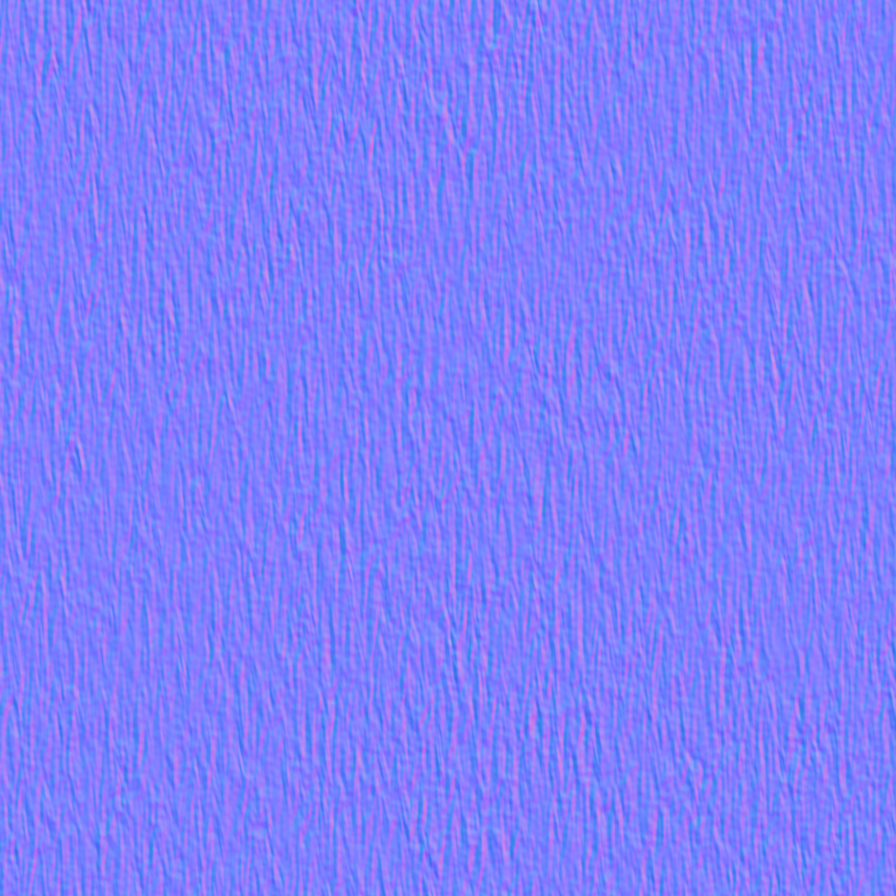
Reproduce this texture map procedurally as a WebGL 2 fragment shader.

```glsl
#version 300 es
precision highp float;
// Tangent-space normal map of fine vertical wood grain.
// A height field of stretched, staggered gradient noise is
// differentiated by central differences and packed as a colour.

uniform vec2 u_resolution;
out vec4 outColor;

// Random unit gradient for a lattice cell
vec2 cellGradient(vec2 cell) {
    uvec2 q = uvec2(ivec2(cell) + 4096);
    uint h = q.x * 1597334677u ^ q.y * 3812015801u;
    h = (h ^ (h >> 15)) * 2246822519u;
    h = (h ^ (h >> 13)) * 3266489917u;
    h ^= h >> 16;
    float angle = 6.28319 * float(h & 65535u) / 65536.0;
    return vec2(cos(angle), sin(angle));
}

float gradientNoise(vec2 p) {
    vec2 cell = floor(p);
    vec2 f = p - cell;
    vec2 blend = f * f * f * (f * (f * 6.0 - 15.0) + 10.0);
    float a = dot(cellGradient(cell), f);
    float b = dot(cellGradient(cell + vec2(1, 0)), f - vec2(1, 0));
    float c = dot(cellGradient(cell + vec2(0, 1)), f - vec2(0, 1));
    float d = dot(cellGradient(cell + vec2(1, 1)), f - vec2(1, 1));
    return mix(mix(a, b, blend.x), mix(c, d, blend.x), blend.y);
}

float grainHeight(vec2 p) {
    // Slight sideways wander, and fibre ends staggered along the grain
    vec2 w = p;
    w.x += 0.0025 * gradientNoise(p * vec2(7.0, 11.0) + 31.0);
    w.x += 0.0016 * gradientNoise(p * vec2(55.0, 26.0) + 57.0);
    w.y += 0.035 * gradientNoise(p * vec2(58.0, 9.0) + 97.0);

    // Long grooves, main fibres and fine fibres, each leaning a little
    float height = 0.0010 * gradientNoise(vec2(w.x + 0.02 * w.y, w.y) * vec2(92.0, 11.0) + 11.0);
    height += 0.0020 * gradientNoise(vec2(w.x - 0.03 * w.y, w.y) * vec2(124.0, 27.0) + 203.0);
    height += 0.0010 * gradientNoise(vec2(w.x + 0.04 * w.y, w.y) * vec2(188.0, 52.0) + 419.0);

    // Faint wrinkles on a turned lattice
    vec2 turned = vec2(0.82 * p.x + 0.57 * p.y, 0.82 * p.y - 0.57 * p.x);
    height += 0.0005 * gradientNoise(turned * 125.0 + 677.0);
    return height;
}

void main() {
    vec2 uv = gl_FragCoord.xy / u_resolution;

    // Slope of the height field
    vec2 e = vec2(0.0009, 0.0);
    vec2 slope = vec2(grainHeight(uv + e.xy) - grainHeight(uv - e.xy),
                      grainHeight(uv + e.yx) - grainHeight(uv - e.yx)) / (2.0 * e.x);

    // Calmer and rougher patches
    float relief = 1.0 + 0.3 * gradientNoise(uv * 3.0 + 5.0)
                       + 0.5 * gradientNoise(uv * vec2(34.0, 9.0) + 83.0);

    vec3 normal = normalize(vec3(-slope * relief, 1.0));
    outColor = vec4(0.5 + 0.5 * normal, 1.0);
}
```
